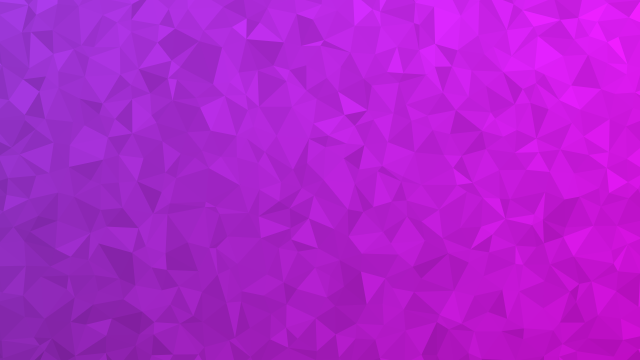
Give the GLSL for this background, as a Shadertoy shader.

```glsl
// A low-poly field of flat facets over a violet to magenta gradient.
// A turned, jittered grid is split into triangles along the Delaunay diagonal;
// each facet takes the gradient colour at its centroid and a random shade.

const float ROWS   = 16.5;   // grid cells per canvas height
const float JITTER = 0.41;   // vertex displacement in cells, below 0.5
const float TURN   = 0.45;   // grid rotation in radians, hides the rows
const float SHADE  = 0.118;  // largest brightness change of a facet

const vec3 TOP_LEFT     = vec3(0.60, 0.22, 0.84);
const vec3 TOP_RIGHT    = vec3(0.87, 0.11, 0.96);
const vec3 BOTTOM_LEFT  = vec3(0.51, 0.15, 0.66);
const vec3 BOTTOM_RIGHT = vec3(0.76, 0.05, 0.78);

// Integer hash: three values in 0..1 for a cell and a salt
vec3 hash(ivec2 cell, int salt) {
    uvec3 v = uvec3(ivec3(cell, salt)) * 1664525u + 1013904223u;
    v.x += v.y * v.z; v.y += v.z * v.x; v.z += v.x * v.y;
    v ^= v >> 16;
    v.x += v.y * v.z; v.y += v.z * v.x; v.z += v.x * v.y;
    return vec3(v >> 8) / 16777216.0;
}

vec2 gridVertex(ivec2 cell) {
    return vec2(cell) + JITTER * (2.0 * hash(cell, 0).xy - 1.0);
}

float cross2(vec2 a, vec2 b) { return a.x * b.y - a.y * b.x; }

// Signed distance to the line a-b, positive on its right
float edgeDistance(vec2 p, vec2 a, vec2 b) {
    return -cross2(normalize(b - a), p - a);
}

// Smoothed coverage of a counter-clockwise triangle
float coverage(vec2 p, vec2 a, vec2 b, vec2 c, float pixel) {
    float d = max(edgeDistance(p, a, b),
              max(edgeDistance(p, b, c), edgeDistance(p, c, a)));
    return clamp(0.5 - d / pixel, 0.0, 1.0);
}

vec3 gradient(vec2 uv) {
    return mix(mix(BOTTOM_LEFT, BOTTOM_RIGHT, uv.x),
               mix(TOP_LEFT, TOP_RIGHT, uv.x), uv.y);
}

vec3 facetColour(vec2 uv, ivec2 cell, int side) {
    vec3 h = hash(cell, 1 + side);
    return gradient(clamp(uv, 0.0, 1.0)) * (1.0 + SHADE * (h.x + h.y - 1.0));
}

void mainImage(out vec4 fragColor, in vec2 fragCoord) {
    float pixel = ROWS / iResolution.y;
    vec2 gridSize = iResolution.xy * pixel;
    mat2 turn = mat2(cos(TURN), sin(TURN), -sin(TURN), cos(TURN));
    vec2 p = turn * (fragCoord * pixel);
    ivec2 home = ivec2(floor(p));

    vec4 sum = vec4(0.0);
    for (int j = -1; j <= 1; j++)
    for (int i = -1; i <= 1; i++) {
        ivec2 cell = home + ivec2(i, j);
        vec2 a = gridVertex(cell);
        vec2 b = gridVertex(cell + ivec2(1, 0));
        vec2 c = gridVertex(cell + ivec2(1, 1));
        vec2 d = gridVertex(cell + ivec2(0, 1));

        // Use the other diagonal if the angles at b and d exceed a half turn
        float sinSum = cross2(c - b, a - b) * dot(a - d, c - d)
                     + dot(c - b, a - b) * cross2(a - d, c - d);
        if (sinSum < 0.0) {
            vec2 first = a;
            a = b; b = c; c = d; d = first;
        }

        // Blend both facets by coverage; v * turn undoes the rotation
        vec2 uv0 = ((a + b + c) / 3.0 * turn) / gridSize;
        vec2 uv1 = ((a + c + d) / 3.0 * turn) / gridSize;
        sum += coverage(p, a, b, c, pixel) * vec4(facetColour(uv0, cell, 0), 1.0);
        sum += coverage(p, a, c, d, pixel) * vec4(facetColour(uv1, cell, 1), 1.0);
    }
    fragColor = vec4(sum.rgb / max(sum.a, 1e-4), 1.0);
}
```
